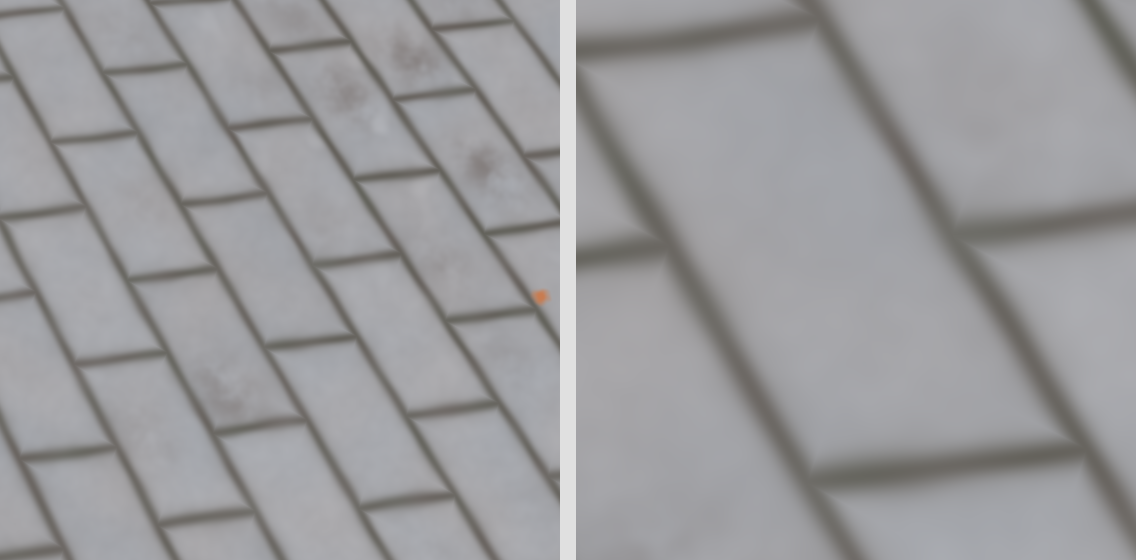
Left, the full canvas; right, a detail of the centre.
Give the GLSL for this texture, as a Shadertoy shader.

```glsl
// Grey paving bricks in running bond, seen obliquely as diagonal columns.
// A homography takes the canvas to brick space; soft uneven joints, mottled
// stone and hashed stains are then shaded per brick.

float hash(vec2 p) {
    vec3 q = fract(p.xyx * vec3(0.1031, 0.1030, 0.0973));
    q += dot(q, q.yzx + 33.33);
    return fract((q.x + q.y) * q.z);
}

// Gradient noise, roughly -0.7 to 0.7
float cornerSlope(vec2 cell, vec2 offset) {
    float angle = 6.2832 * hash(cell);
    return dot(vec2(cos(angle), sin(angle)), offset);
}

float noise(vec2 p) {
    vec2 i = floor(p), f = fract(p);
    vec2 w = f * f * f * (f * (f * 6.0 - 15.0) + 10.0);
    vec2 e = vec2(1.0, 0.0);
    return mix(mix(cornerSlope(i, f), cornerSlope(i + e, f - e), w.x),
               mix(cornerSlope(i + e.yx, f - e.yx), cornerSlope(i + 1.0, f - 1.0), w.x), w.y);
}

float fbm(vec2 p) {
    float sum = 0.0, amp = 0.6;
    for (int i = 0; i < 3; i++) {
        sum += amp * noise(p);
        p = p * 2.03 + 17.0;
        amp *= 0.5;
    }
    return sum;
}

// Bell-shaped falloff, 1 at zero distance
float bell(float d, float width) {
    return exp(-d * d / (width * width));
}

void mainImage(out vec4 fragColor, in vec2 fragCoord) {
    vec2 p = fragCoord / iResolution.xy;
    p.y = 1.0 - p.y;
    float pixel = 1.0 / iResolution.y;

    // Perspective: one brick is one unit across (u) and one along (v)
    mat3 brickToCanvas = mat3(0.1517, -0.0169, 0.004,
                              0.1224, 0.2165, -0.046,
                              0.1810, 0.1263, 1.0);
    vec3 q = inverse(brickToCanvas) * vec3(p, 1.0);
    vec2 uv = q.xy / q.z;
    uv += 0.018 * vec2(noise(p * 11.0), noise(p * 9.0 + 40.0));

    // Alternate columns slide by half a brick, with a little laying error
    float column = floor(uv.x);
    uv.y -= 0.5 * mod(column, 2.0) + 0.035 * cos(1.2 * (column - 0.7));
    vec2 brick = floor(uv), local = fract(uv);
    float wear = exp(-0.4 * pow(uv.x - 2.8, 2.0)) * smoothstep(0.75, 0.45, p.y);

    // Stone: tint per brick, broad mottling and faint grain
    float tone = 0.02 * (hash(brick + 60.0) - 0.5) + 0.03 * fbm(p * 12.0)
               + 0.01 * noise(p * 50.0) + 0.015 * (p.y - 0.5);
    vec3 color = vec3(0.652, 0.655, 0.672) + tone;
    color += vec3(0.016, 0.0, -0.012) * noise(p * 7.0 + 9.0);

    // Brown stains at a hashed place in each brick, stronger in worn columns
    vec2 center = vec2(0.3, 0.35) + vec2(0.4, 0.5) * vec2(hash(brick + 21.0), hash(brick + 47.0));
    float reach = length((local - center) * vec2(2.1, 2.8));
    float blot = bell(reach, 0.7) * smoothstep(-0.5, 0.4, fbm(p * 17.0));
    float strength = pow(hash(brick + 83.0), 2.5) + 0.5 * wear;
    color = mix(color, vec3(0.48, 0.45, 0.44), 0.8 * min(strength, 1.0) * blot);

    // Pale scuffs on the worn columns
    color += 0.06 * wear * smoothstep(0.2, 0.6, noise(p * 14.0 + 71.0));

    // Joints: distance to the nearest brick edge in canvas units
    vec2 edge = min(local, 1.0 - local) * vec2(0.139, 0.228);
    float d = min(edge.x, edge.y);
    float width = max(0.0084 + 0.0022 * noise(p * 17.0 + 3.0), pixel);
    float depth = 0.86 + 0.22 * noise(p * 14.0 + 55.0) + 0.1 * wear;
    float moss = clamp(0.5 + 0.9 * noise(p * 13.0 + 5.0), 0.0, 1.0);
    vec3 jointColor = mix(vec3(0.41, 0.385, 0.37), vec3(0.385, 0.385, 0.355), moss);

    // A wide dusty halo first, then the dark line itself
    float dust = bell(d, 0.02) * (0.24 + 0.2 * noise(p * 20.0 + 31.0));
    color = mix(color, vec3(0.49, 0.475, 0.46), dust);
    color = mix(color, jointColor, clamp(depth, 0.0, 1.0) * bell(d, width));

    // One fallen orange leaf
    float leaf = length((p - vec2(0.966, 0.53)) * vec2(1.0, 1.1)) + 0.006 * noise(p * 70.0);
    color = mix(color, vec3(0.80, 0.47, 0.28), 0.9 * (1.0 - smoothstep(0.003, 0.021, leaf)));

    fragColor = vec4(color, 1.0);
}
```
